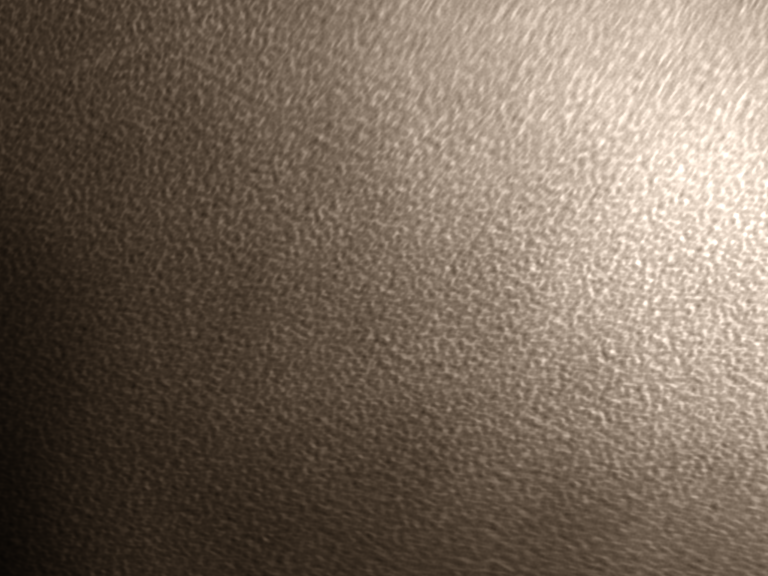
Write a Shadertoy shader that draws this texture.

```glsl
// Softly focused pebbled leather, lit by a warm glow from the right.
#define GLOW_CENTER vec2(1.28, 0.68)
#define GLOW_SKEW 0.9
#define GLOW_LEVEL 0.97
#define GLOW_FALLOFF 1.52
#define SHADOW_FLOOR 0.125
#define GRAIN_FREQ 84.0
#define GRAIN_CONTRAST 0.64
#define SMEAR_LENGTH 0.0085
#define MOTTLE 0.16
#define WARMTH 0.07
#define SCRATCH_LEVEL 0.045

vec2 hash2(vec2 cell) {
    vec3 q = fract(cell.xyx * vec3(0.1031, 0.1030, 0.0973));
    q += dot(q, q.yzx + 33.33);
    return fract((q.xx + q.yz) * q.zy) * 2.0 - 1.0;
}

// Gradient noise, roughly -0.7 to 0.7
float noise(vec2 p) {
    vec2 i = floor(p), f = fract(p);
    vec2 u = f * f * f * (f * (f * 6.0 - 15.0) + 10.0);
    vec2 e = vec2(1.0, 0.0);
    float low = mix(dot(hash2(i), f), dot(hash2(i + e), f - e), u.x);
    float high = mix(dot(hash2(i + e.yx), f - e.yx), dot(hash2(i + 1.0), f - 1.0), u.x);
    return mix(low, high, u.y);
}

mat2 rotation(float a) {
    return mat2(cos(a), sin(a), -sin(a), cos(a));
}

// Pebble height with a finer layer on top
float pebbles(vec2 p) {
    return noise(rotation(0.5) * p * GRAIN_FREQ)
         + 0.6 * noise(rotation(1.3) * p * GRAIN_FREQ * 1.8 + 17.0);
}

// Relief of the pebbles, smeared along the local direction
float relief(vec2 p, vec2 direction, float reach) {
    vec2 toLight = vec2(0.0055, 0.0025);
    float sum = 0.0, total = 0.0;
    for (int i = -3; i <= 3; i++) {
        float s = float(i) / 3.0;
        float weight = 1.0 - 0.6 * s * s;
        vec2 q = p + direction * s * reach;
        sum += weight * (pebbles(q) - 0.5 * pebbles(q + toLight));
        total += weight;
    }
    return sum / total;
}

// Faint line that fades towards both ends and breaks up along its length
float scratch(vec2 p, vec2 a, vec2 b, float width) {
    vec2 ab = b - a;
    float along = dot(p - a, ab) / dot(ab, ab);
    float across = length(p - a - ab * along) / width;
    float ends = smoothstep(0.0, 0.35, along) * smoothstep(1.0, 0.6, along);
    return exp(-across * across) * ends * (0.8 + noise(p * 30.0));
}

void mainImage(out vec4 fragColor, in vec2 fragCoord) {
    vec2 p = fragCoord / iResolution.y;

    // Broad slanted glow, dimmed along the bottom
    vec2 d = p - GLOW_CENTER;
    float r = sqrt(dot(d, d) + GLOW_SKEW * d.x * d.y);
    float tone = GLOW_LEVEL * exp(-GLOW_FALLOFF * pow(r, 1.45));
    tone *= mix(0.82, 1.0, smoothstep(0.0, 0.4, p.y));
    tone -= 0.1 * pow(tone, 6.0);

    // Shadows stay lifted except at the lower left edge
    float lift = smoothstep(-0.1, 0.28, p.x + 0.3 * smoothstep(0.45, 0.9, p.y));
    tone = length(vec2(tone, SHADOW_FLOOR * lift));

    // Cloudy unevenness of the surface
    float clouds = noise(p * 5.0 + 3.0) + 0.6 * noise(p * 13.0 + 8.0)
                 + 0.5 * noise(p * 32.0 + 21.0);
    tone *= 1.0 + MOTTLE * clouds * (1.0 - 0.4 * tone);

    // Grain: round on the left, drawn out at the upper and lower right
    float tilt = mix(-0.2, 0.95, smoothstep(0.0, 1.0, p.y));
    vec2 direction = vec2(cos(tilt), sin(tilt));
    float blur = smoothstep(0.1, 0.6, abs(p.y - 0.42)) * smoothstep(0.2, 0.9, p.x);
    float bumps = relief(p, direction, SMEAR_LENGTH * mix(0.42, 1.15, blur));
    bumps += 0.6 * max(bumps, 0.0) - 0.04;
    float fine = noise(p * 190.0 + 40.0);
    float strength = tone * (1.0 - 0.4 * tone);
    tone += strength * (GRAIN_CONTRAST * bumps + 0.11 * fine);

    // Old scratches in the upper left
    float marks = scratch(p, vec2(0.03, 0.85), vec2(0.46, 0.99), 0.007)
                + 0.35 * scratch(p, vec2(0.0, 0.73), vec2(0.26, 0.82), 0.007);
    tone += SCRATCH_LEVEL * marks;

    // Warm tint that weakens in the shadows
    float warm = WARMTH * (1.0 - exp(-6.0 * max(tone, 0.0)));
    vec3 color = vec3(tone) + warm * vec3(1.0, 0.0, -0.95);
    fragColor = vec4(clamp(color, 0.0, 1.0), 1.0);
}
```
